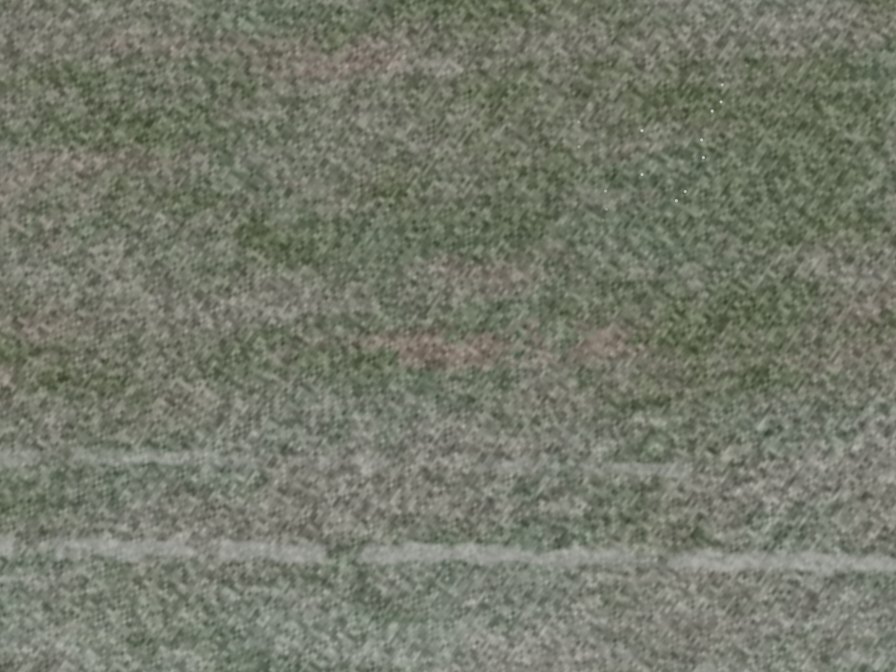
Give the GLSL for this texture, as a WebGL 1 fragment shader.

```glsl
precision highp float;
// Worn grass field from above: mown streaks, dry patches, rough tufts and bare wheel tracks.
uniform vec2 u_resolution;

const vec3 OLIVE = vec3(0.375, 0.410, 0.315);
const vec3 COOL_GREEN = vec3(0.435, 0.480, 0.425);
const vec3 DRY = vec3(0.515, 0.505, 0.475);
const vec3 ROSY = vec3(0.510, 0.465, 0.430);
const vec3 BARE = vec3(0.620, 0.630, 0.605);
const float STREAK_TILT = 0.07;    // rise of the mown streaks to the right
const float TRACK_TILT = -0.022;   // fall of the wheel tracks to the right
const float ROUGH_EDGE = 0.40;     // height where the rough grass begins
const float BLADE_CONTRAST = 0.36;
const float TUFT_CONTRAST = 0.26;
const float SPECK_CELLS = 75.0;

float hash(vec2 p) {
  return fract(sin(dot(p, vec2(127.1, 311.7))) * 43758.5453);
}

float noise(vec2 p) {
  vec2 i = floor(p);
  vec2 f = fract(p);
  f = f * f * (3.0 - 2.0 * f);
  return mix(mix(hash(i), hash(i + vec2(1.0, 0.0)), f.x),
             mix(hash(i + vec2(0.0, 1.0)), hash(i + vec2(1.0, 1.0)), f.x), f.y);
}

float fbm(vec2 p) {
  float sum = 0.0;
  float amp = 0.5;
  for (int i = 0; i < 5; i++) {
    sum += amp * noise(p);
    p = mat2(1.6, 1.2, -1.2, 1.6) * p + 17.3;
    amp *= 0.5;
  }
  return sum / 0.96875;
}

// Short blades leaning one way, at two sizes.
float blades(vec2 p) {
  vec2 q = mat2(0.82, 0.57, -0.57, 0.82) * p;
  return 0.45 * noise(q * vec2(75.0, 120.0)) + 0.55 * noise(q * vec2(210.0, 150.0) + 41.0) - 0.5;
}

float tuftHeight(vec2 p) {
  return 0.6 * noise(p * vec2(38.0, 46.0)) + 0.4 * noise(p * vec2(75.0, 85.0) + 9.0);
}

// Light from the upper left on the tufts.
float tuftRelief(vec2 p) {
  return tuftHeight(p) - tuftHeight(p + vec2(-0.006, 0.008));
}

// Ragged bare line at a given height, with gaps where cover is high.
float track(vec2 p, float height, float width, float cover) {
  float wobble = 0.014 * (fbm(p * vec2(16.0, 5.0)) - 0.5);
  float off = abs(p.y - height - TRACK_TILT * p.x - wobble);
  float ragged = width * (0.55 + 0.9 * noise(p * vec2(45.0, 60.0)));
  float gaps = smoothstep(cover - 0.12, cover + 0.12, fbm(p * vec2(9.0, 7.0) + height * 50.0));
  return gaps * (1.0 - smoothstep(ragged * 0.4, ragged * 1.4, off));
}

float specks(vec2 p) {
  vec2 cell = floor(p * SPECK_CELLS);
  vec2 centre = 0.3 + 0.4 * vec2(hash(cell + 3.0), hash(cell + 8.0));
  float dotMask = 1.0 - smoothstep(0.08, 0.26, length(fract(p * SPECK_CELLS) - centre));
  float area = 1.0 - smoothstep(0.08, 0.20, length(p - vec2(1.0, 0.79)));
  return dotMask * area * step(0.965, hash(cell));
}

void main() {
  vec2 p = gl_FragCoord.xy / u_resolution.y;
  vec2 streak = vec2(p.x, p.y - STREAK_TILT * p.x);
  float edge = ROUGH_EDGE + 0.10 * (fbm(p * vec2(4.0, 6.0)) - 0.5);
  float rough = 1.0 - smoothstep(edge - 0.07, edge + 0.07, p.y);

  // Living grass, cooler in the rough part and in scattered drifts.
  float cool = fbm(p * vec2(5.0, 8.0) + 30.0);
  vec3 color = mix(OLIVE, COOL_GREEN, clamp(0.65 * rough + 1.8 * (cool - 0.40), 0.0, 1.0));

  // Dry grass in broad clouds and long mown streaks.
  float clouds = fbm(streak * vec2(3.5, 6.0) + 5.0);
  float bands = fbm(streak * vec2(1.8, 15.0) + 12.0);
  float fray = fbm(p * vec2(24.0, 30.0));
  float dry = smoothstep(0.36, 0.68, 0.45 * clouds + 0.33 * bands + 0.22 * fray);
  color = mix(color, DRY, 0.9 * dry);
  float rosy = smoothstep(0.48, 0.68, fbm(streak * vec2(4.0, 9.0) + 61.0)) * dry * (1.0 - rough);
  vec2 bandPos = (p - vec2(0.74, 0.485 + 0.04 * (p.x - 0.74))) / vec2(0.32, 0.040);
  float band = (1.0 - smoothstep(0.4, 1.2, length(bandPos))) * smoothstep(0.28, 0.60, fray);
  color = mix(color, ROSY, max(0.65 * rosy, 0.9 * band));

  // Pale worn ground along the foot, then the two tracks.
  float foot = 1.0 - smoothstep(0.02, 0.20, p.y);
  color = mix(color, BARE, 0.45 * foot * smoothstep(0.35, 0.62, fbm(p * vec2(7.0, 20.0) + 80.0)));
  float bare = max(track(p, 0.188, 0.014, 0.36), 0.8 * track(p, 0.322, 0.012, 0.52));
  color = mix(color, BARE, 0.85 * bare);

  // Grain of the blades, relief of the tufts, and small white scraps.
  float lumps = rough * mix(0.45, 1.0, smoothstep(0.5, 1.1, p.x)) * smoothstep(0.02, 0.18, p.y);
  float shade = BLADE_CONTRAST * blades(p) * (1.0 - 0.5 * bare);
  shade += TUFT_CONTRAST * tuftRelief(p) * (0.25 + 0.75 * lumps) * (1.0 - 0.6 * bare);
  color += shade * vec3(1.0, 0.98, 0.98);
  color = mix(color, vec3(0.82, 0.84, 0.84), 0.8 * specks(p));
  gl_FragColor = vec4(clamp(color, 0.0, 1.0), 1.0);
}
```
